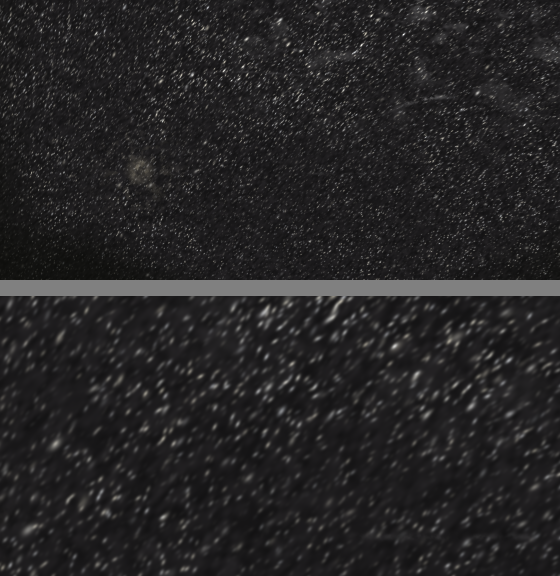
Top: the whole. Bottom: its middle third, enlarged.
A WebGL 1 fragment shader for this texture:

```glsl
precision highp float;
// Dark, dusty stone flecked with fine pale grains that lean up to the right.
// Three sizes of scattered soft streaks lie over directional value noise;
// clumps, a dust patch, faint scratches and shaded corners break it up.

uniform vec2 u_resolution;

const vec3 STONE_DARK = vec3(0.062, 0.060, 0.063);
const vec3 STONE_LIGHT = vec3(0.145, 0.138, 0.146);
const vec3 GRAIN_WARM = vec3(1.0, 0.97, 0.86);
const vec3 GRAIN_COOL = vec3(0.94, 0.97, 1.0);
const vec3 DUST = vec3(0.36, 0.34, 0.28);
const vec3 SHADOW = vec3(0.045, 0.047, 0.036);

float hash(vec2 p) {
  return fract(sin(dot(p, vec2(127.1, 311.7))) * 43758.5453);
}

vec2 rotate(vec2 p, float angle) {
  float c = cos(angle), s = sin(angle);
  return vec2(c * p.x + s * p.y, c * p.y - s * p.x);
}

float valueNoise(vec2 p) {
  vec2 cell = floor(p), f = fract(p);
  f = f * f * (3.0 - 2.0 * f);
  float low = mix(hash(cell), hash(cell + vec2(1.0, 0.0)), f.x);
  float high = mix(hash(cell + vec2(0.0, 1.0)), hash(cell + 1.0), f.x);
  return mix(low, high, f.y);
}

float cloud(vec2 p) {
  float sum = 0.0, weight = 0.5;
  for (int i = 0; i < 4; i++) {
    sum += weight * valueNoise(p);
    p = rotate(p, 0.6) * 2.1 + 7.3;
    weight *= 0.5;
  }
  return sum / 0.9375;
}

// One soft streak per cell; a high rarity leaves only a few bright ones.
vec3 grains(vec2 p, float density, vec2 size, float angle, float rarity, float seed) {
  vec2 q = p * density, home = floor(q);
  vec3 sum = vec3(0.0);
  for (int j = -1; j <= 1; j++) {
    for (int i = -1; i <= 1; i++) {
      vec2 cell = home + vec2(float(i), float(j));
      vec2 key = cell + seed;
      vec2 center = cell + vec2(hash(key + 3.1), hash(key + 8.7));
      float turn = angle + 0.5 * (hash(key + 5.9) - 0.5);
      vec2 d = rotate(q - center, turn) / size;
      float light = pow(hash(key), rarity) * exp(-dot(d, d));
      sum += light * mix(GRAIN_COOL, GRAIN_WARM, hash(key + 12.3));
    }
  }
  return sum;
}

// Thin, slightly bowed line that fades towards both ends.
float scratch(vec2 p, vec2 center, float angle, float halfLength, float width, float bow) {
  vec2 d = rotate(p - center, angle);
  d.y += bow * d.x * d.x;
  d /= vec2(halfLength, width);
  return exp(-dot(d, d));
}

void main() {
  vec2 p = gl_FragCoord.xy / u_resolution.y;
  float aspect = u_resolution.x / u_resolution.y;
  vec2 uv = vec2(p.x / aspect, p.y);
  p.x = uv.x * 2.0;

  // Streaks are steep at the left, flatter at the right, rounder below
  float lean = mix(1.1, 0.5, uv.x);
  float stretch = mix(0.7, 1.0, smoothstep(0.0, 0.7, uv.y));
  float clumps = smoothstep(0.3, 0.75, cloud(p * 9.0));
  float topLight = smoothstep(0.35, 1.0, uv.y);

  // Stone with fine directional texture
  vec2 along = rotate(p, 0.8);
  float texture = 0.65 * valueNoise(along * vec2(75.0, 150.0))
                + 0.35 * cloud(along * vec2(22.0, 34.0) + 40.0);
  vec3 color = mix(STONE_DARK, STONE_LIGHT, texture);

  // Grains from fine to sparse
  float gain = mix(0.6, 1.35, clumps);
  color += 0.40 * gain * grains(p, 125.0, vec2(0.55 * stretch, 0.27), lean, 5.0, 11.0);
  color += mix(0.40, 0.75, topLight) * gain
         * grains(p, 62.0, vec2(0.42 * stretch, 0.18), lean, 14.0, 57.0);
  color += mix(0.45, 0.95, topLight)
         * grains(p, 27.0, vec2(0.25 * stretch, 0.12), lean, 42.0, 91.0);

  // Pale mottling towards the upper right
  float mottle = smoothstep(0.52, 0.8, cloud(p * vec2(14.0, 20.0) + 5.0));
  color += 0.13 * mottle * topLight * smoothstep(0.3, 0.6, uv.x);

  // Dust patch with a loose halo
  vec2 toPatch = p - vec2(0.5, 0.39);
  float rough = cloud(p * 55.0);
  float core = 1.0 - smoothstep(0.025, 0.06, length(toPatch) + 0.05 * (rough - 0.5));
  float halo = exp(-dot(toPatch, toPatch) / 0.018);
  color += DUST * (0.75 * core * rough + 0.35 * halo * smoothstep(0.45, 0.8, rough));

  // Faint broken scratches
  float broken = smoothstep(0.3, 0.7, cloud(p * 48.0 + 19.0));
  float marks = scratch(p, vec2(1.51, 0.645), 0.2, 0.09, 0.007, 1.2)
              + 0.35 * scratch(p, vec2(1.2, 0.38), 0.0, 0.13, 0.004, 0.0)
              + 0.3 * scratch(p, vec2(0.95, 0.74), -0.05, 0.2, 0.004, 0.2);
  color += 0.3 * marks * broken;

  // Shaded left edge and lower corners
  float drift = 0.12 * (cloud(p * 3.0 + 2.0) - 0.5);
  float left = 1.0 - smoothstep(-0.04, 0.17, uv.x + 0.1 * uv.y + drift);
  float lowLeft = 1.0 - smoothstep(0.12, 0.36, uv.y + 0.7 * uv.x + drift);
  float lowRight = 1.0 - smoothstep(0.0, 0.3, uv.y + 1.2 * (1.0 - uv.x) + drift);
  float shade = max(0.75 * left, max(0.8 * lowLeft, 0.5 * lowRight));
  color = mix(color, SHADOW + 0.25 * (color - STONE_DARK), shade);

  gl_FragColor = vec4(clamp(color, 0.0, 1.0), 1.0);
}
```
